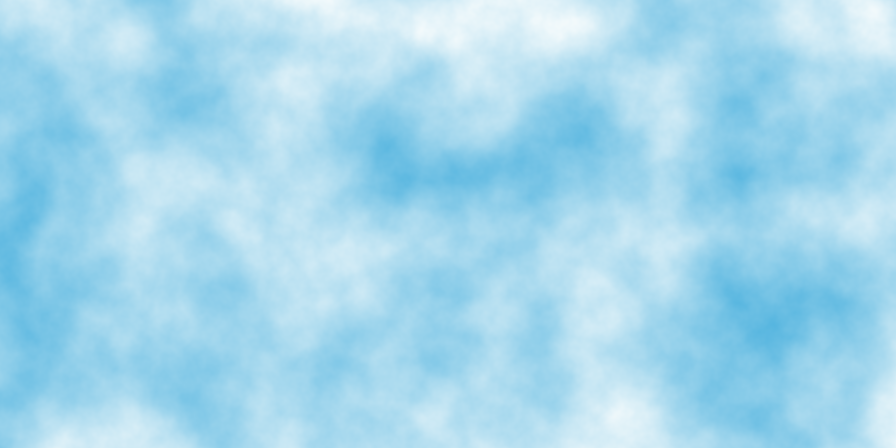
This texture is drawn by a WebGL 2 fragment shader. Its source:

```glsl
#version 300 es
precision highp float;
precision highp int;
// Soft white clouds drifting over a light blue sky.
// Fractal gradient noise, rotated and shifted per octave, gives the cloud
// density; the density blends linearly from sky blue to white.

#define BASE_CELLS 3.0    // largest noise cells per canvas height
#define OCTAVES 6
#define GAIN 0.5          // amplitude ratio between octaves
#define CONTRAST 0.59
#define COVER 0.52        // mean cloud density
#define SKY_BLUE vec3(0.28, 0.687, 0.866)
#define CLOUD_WHITE vec3(1.0, 1.0, 0.995)

uniform vec2 u_resolution;
out vec4 fragColor;

// Integer hash of a lattice point, mapped to 0..1
float hash(ivec2 cell) {
  uint h = uint(cell.x) * 1597u ^ uint(cell.y) * 51749u;
  h = h * 747796u + 28913u;
  h = (h ^ (h >> 15)) * 739981u;
  h = (h ^ (h >> 13)) * 912931u;
  h ^= h >> 16;
  return float(h & 65535u) / 65536.0;
}

// Contribution of one lattice corner with a random unit gradient
float cornerSlope(ivec2 cell, vec2 toPoint) {
  float angle = 6.28319 * hash(cell);
  return dot(vec2(cos(angle), sin(angle)), toPoint);
}

float gradientNoise(vec2 p) {
  ivec2 cell = ivec2(floor(p));
  vec2 f = fract(p);
  vec2 blend = f * f * f * (f * (f * 6.0 - 15.0) + 10.0);
  float bottom = mix(cornerSlope(cell, f),
                     cornerSlope(cell + ivec2(1, 0), f - vec2(1, 0)), blend.x);
  float top = mix(cornerSlope(cell + ivec2(0, 1), f - vec2(0, 1)),
                  cornerSlope(cell + ivec2(1, 1), f - vec2(1, 1)), blend.x);
  return mix(bottom, top, blend.y);
}

// Sum of octaves; the turn hides the alignment of their lattices
float cloudNoise(vec2 p) {
  const mat2 turn = mat2(0.8, 0.6, -0.6, 0.8);
  float sum = 0.0;
  float amplitude = 1.0;
  for (int i = 0; i < OCTAVES; i++) {
    sum += amplitude * gradientNoise(p);
    p = turn * p * 2.0 + vec2(17.3, 9.7);
    amplitude *= GAIN;
  }
  return sum;
}

void main() {
  vec2 p = gl_FragCoord.xy / u_resolution.y;
  float density = COVER + CONTRAST * cloudNoise(p * BASE_CELLS + vec2(5.4, 12.6));
  fragColor = vec4(mix(SKY_BLUE, CLOUD_WHITE, clamp(density, 0.0, 1.0)), 1.0);
}
```
